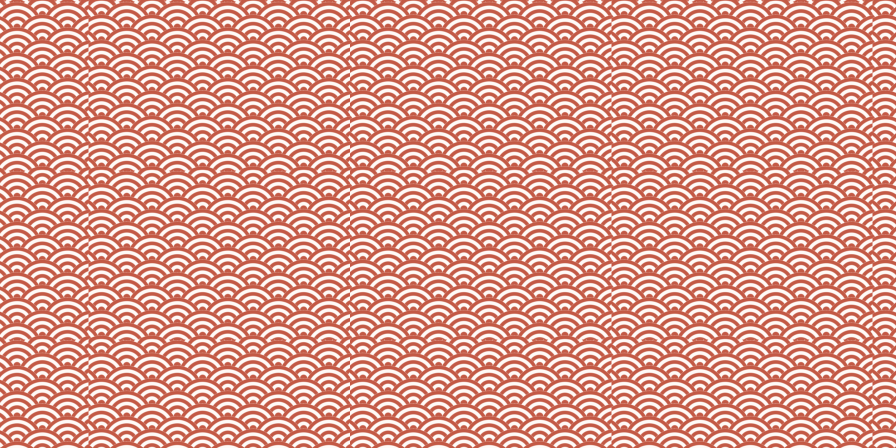
Reproduce this pattern procedurally as a WebGL 2 fragment shader.

```glsl
#version 300 es
precision highp float;
// Overlapping wave scales (seigaiha): staggered rows of ringed discs, each row
// covering the one above it. The lattice is cut into rectangular tiles that
// are slightly out of step with its pitch, leaving visible joins.

uniform vec2 u_resolution;
out vec4 outColor;

// Lengths are fractions of the canvas height.
const float RADIUS = 0.0564;
const float BANDS = 7.0;                         // alternating bands per scale
const vec2 TILE_SIZE = vec2(0.5833, 0.3776);
const vec2 TILE_CORNER = vec2(0.198, 0.997);     // top left corner of one tile
const vec2 FIRST_CENTER = vec2(0.0286, 0.0297);  // right and down from corner

const vec3 TERRACOTTA = vec3(0.765, 0.35, 0.27);
const vec3 CREAM = vec3(1.0, 0.982, 0.97);

// Soft step from outside (0) to inside (1) of a signed distance.
float coverage(float inside, float blur) {
    return smoothstep(-blur, blur, inside);
}

// Cream amount of the concentric rings; the core and the rim stay dark.
float rings(float dist, float radius, float blur) {
    float period = 2.0 * radius / BANDS;
    float phase = fract(dist / period - 0.25);
    return coverage((0.25 - abs(phase - 0.5)) * period, blur);
}

// Paint the rows that reach q from back (upper) to front (lower).
float scales(vec2 q, float radius, float blur) {
    float rowStep = 0.5 * radius;
    float nearestRow = floor(q.y / rowStep);
    float cream = 0.0;
    for (int i = 3; i >= -2; i--) {
        float row = nearestRow + float(i);
        float shift = radius * mod(row, 2.0);
        float x = mod(q.x - shift + radius, 2.0 * radius) - radius;
        float dist = length(vec2(x, q.y - row * rowStep));
        float disc = coverage(radius - dist, blur);
        cream = mix(cream, rings(dist, radius, blur), disc);
    }
    return cream;
}

// Repeat the cut tile, with y running down from its top edge.
float tiledScales(vec2 p, float blur) {
    vec2 fromCorner = vec2(p.x - TILE_CORNER.x, TILE_CORNER.y - p.y);
    vec2 local = mod(fromCorner, TILE_SIZE) - FIRST_CENTER;
    return scales(vec2(local.x, -local.y), RADIUS, blur);
}

void main() {
    float pixel = 1.0 / u_resolution.y;
    float cream = 0.0;
    // Four samples per pixel also soften the tile joins.
    for (int i = 0; i < 4; i++) {
        vec2 offset = vec2(float(i % 2), float(i / 2)) * 0.5 - 0.25;
        cream += 0.25 * tiledScales((gl_FragCoord.xy + offset) * pixel, 0.6 * pixel);
    }
    outColor = vec4(mix(TERRACOTTA, CREAM, cream), 1.0);
}
```
